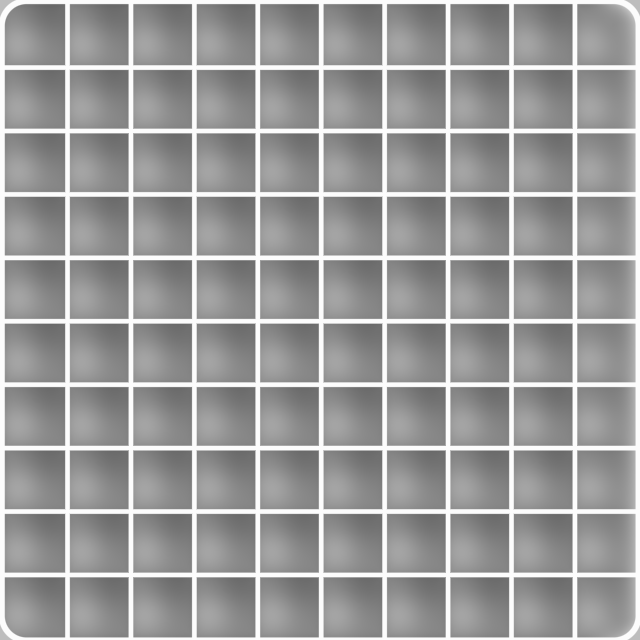
Reproduce this pattern procedurally as a Shadertoy shader.

```glsl
// A ten by ten grid of softly shaded grey tiles, parted by white lines and
// held in a white frame with rounded corners. Each tile blends a highlight and
// a shadow; the last column fades lighter along the inside of the frame.

float roundedBox(vec2 p, vec2 halfSize, float radius) {
    vec2 q = abs(p) - halfSize + radius;
    return length(max(q, 0.0)) + min(max(q.x, q.y), 0.0) - radius;
}

float blob(vec2 p, vec2 center, float falloff) {
    vec2 d = p - center;
    return exp(-falloff * dot(d, d));
}

// Grey level of one tile, with t running from 0 to 1 across it
float tileShade(vec2 t, float lastColumn) {
    float shade = 0.53;
    shade += 0.12 * blob(t, vec2(0.2, 0.36), 6.5);
    shade -= mix(0.10, 0.045, lastColumn) * blob(t, vec2(0.75, 0.95), 4.5);

    // Slight darkening at the rim
    vec2 rim = min(t, 1.0 - t);
    return shade - 0.025 * exp(-18.0 * max(min(rim.x, rim.y), 0.0));
}

void mainImage(out vec4 fragColor, in vec2 fragCoord) {
    vec2 uv = fragCoord / iResolution.xy;
    float soft = max(0.8 / min(iResolution.x, iResolution.y), 0.001);

    // Tile cells
    float pitch = 0.0991;
    vec2 grid = (uv - vec2(0.0064, 0.0025)) / pitch;
    vec2 cell = clamp(floor(grid), 0.0, 9.0);
    vec2 local = clamp((grid - cell - 0.037) / 0.926, 0.0, 1.0);
    float lastColumn = step(8.5, cell.x);
    float shade = tileShade(local, lastColumn);

    // Pale glow inside the right edge and its corners
    float frame = roundedBox(uv - vec2(0.5003, 0.4988), vec2(0.4928, 0.4948), 0.034);
    float glow = exp(min(frame, 0.0) / 0.014) * smoothstep(0.91, 0.985, uv.x);
    float corner = blob(uv, vec2(0.985, 0.985), 700.0);
    shade = mix(shade, 0.78, lastColumn * min(0.75 * glow + 0.2 * corner, 1.0));

    // Nine inner lines each way
    vec2 toLine = abs(grid - clamp(round(grid), 1.0, 9.0)) * pitch;
    float line = min(toLine.x, toLine.y) - 0.0037;
    shade = mix(shade, 0.99, 1.0 - smoothstep(-soft, soft, line));

    // Rounded frame, with grey left in the canvas corners
    shade = mix(shade, 0.99, smoothstep(-soft, soft, frame));
    shade = mix(shade, 0.74, smoothstep(-soft, soft, frame - 0.0095));

    fragColor = vec4(vec3(shade), 1.0);
}
```
